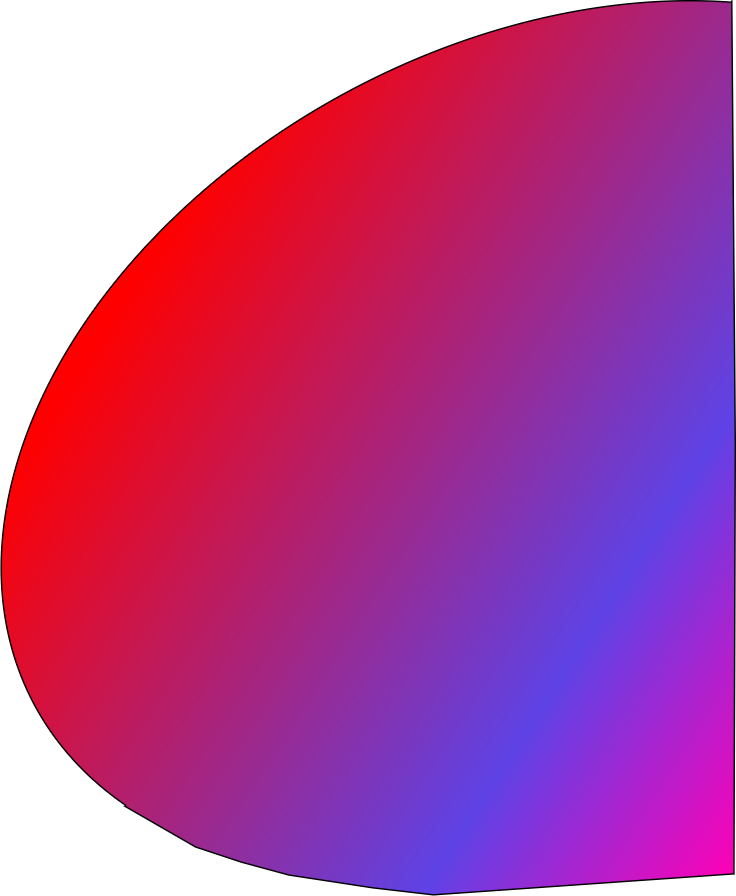
This background is drawn by a WebGL 2 fragment shader. Its source:

```glsl
#version 300 es
precision highp float;
// A half-dome with a thin outline on white, filled with a diagonal gradient.
// The outline joins a slanted ellipse to a convex polygon, both as distance
// functions; the fill blends three colour stops along one axis.

#define ASPECT 0.8203
#define STROKE 0.0008
#define SLANT 0.3
#define CENTRE vec2(0.5917, 0.5122)
#define RADII vec2(0.5904, 0.4870)
#define AXIS vec2(0.84, -0.54)
#define STOPS vec3(-0.247, 0.394, 0.676)
#define RED vec3(1.0, 0.0, 0.0)
#define BLUE vec3(0.37, 0.26, 0.90)
#define MAGENTA vec3(1.0, 0.0, 0.71)

uniform vec2 u_resolution;
out vec4 fragColor;

// Corners, counterclockwise; the last two edges before closing are the right side.
const int CORNERS = 9;
const int RIGHT_SIDE = 6;
const vec2 corner[CORNERS] = vec2[](
    vec2(0.139, 0.1003), vec2(0.218, 0.0547), vec2(0.269, 0.0378),
    vec2(0.322, 0.0234), vec2(0.4156, 0.0091), vec2(0.483, 0.0013),
    vec2(0.818, 0.0247), vec2(0.8195, 0.505), vec2(0.8156, 0.9987));

// Approximate distance to the slanted ellipse
float ellipseDistance(vec2 p) {
    vec2 q = (p - CENTRE) / RADII;
    float level = dot(q, q) - 2.0 * SLANT * q.x * q.y - (1.0 - SLANT * SLANT);
    vec2 slope = 2.0 * (q - SLANT * q.yx) / RADII;
    return level / max(length(slope), 1e-4);
}

// Ellipse joined with the polygon, cut along the right side
float domeDistance(vec2 p) {
    float polygon = -1e3;
    float rightSide = -1e3;
    for (int i = 0; i < CORNERS; i++) {
        vec2 edge = corner[(i + 1) % CORNERS] - corner[i];
        float d = dot(p - corner[i], normalize(vec2(edge.y, -edge.x)));
        polygon = max(polygon, d);
        if (i >= RIGHT_SIDE && i < CORNERS - 1) rightSide = max(rightSide, d);
    }
    return max(min(ellipseDistance(p), polygon), rightSide);
}

vec3 gradient(vec2 p) {
    float t = dot(p, AXIS);
    vec3 c = mix(RED, BLUE, clamp((t - STOPS.x) / (STOPS.y - STOPS.x), 0.0, 1.0));
    return mix(c, MAGENTA, clamp((t - STOPS.y) / (STOPS.z - STOPS.y), 0.0, 1.0));
}

void main() {
    vec2 p = gl_FragCoord.xy / u_resolution * vec2(ASPECT, 1.0);
    float pixel = 1.0 / u_resolution.y;
    float d = domeDistance(p);

    // Fill, then outline, each with a one-pixel soft edge
    float fill = clamp(0.5 - d / pixel, 0.0, 1.0);
    float line = clamp(0.5 + (STROKE - abs(d)) / pixel, 0.0, 1.0);
    vec3 color = mix(vec3(1.0), gradient(p), fill);
    fragColor = vec4(mix(color, vec3(0.0), line), 1.0);
}
```
